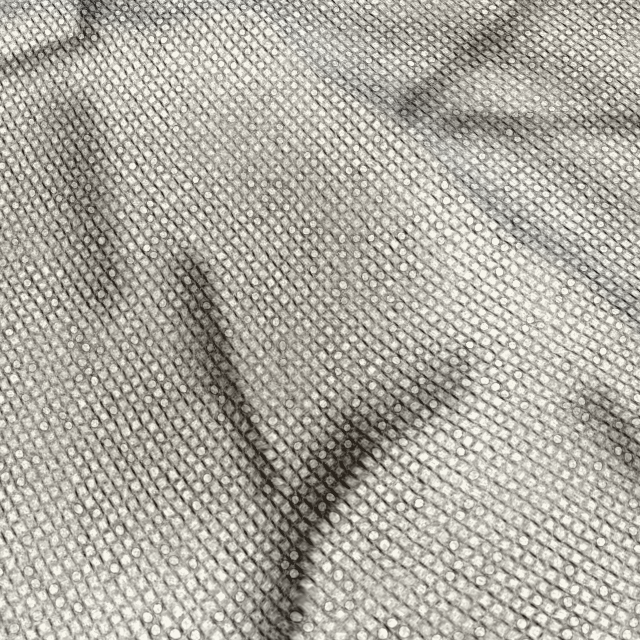
Reproduce this texture procedurally as a WebGL 1 fragment shader.

```glsl
precision highp float;
// Draped pale grey waffle-weave cloth with soft folds and dark slits between pads.

uniform vec2 u_resolution;

#define REPEATS 57.0
#define WEAVE_ANGLE 0.78
#define WEAVE_BEND -0.50
#define PAD_SIZE 0.29
#define PAD_LIFT 0.28
#define SLIT_WIDTH 0.10
#define SLIT_DEPTH 0.66
#define FOLD_DEPTH 0.48
#define FIBRE 0.30
#define BASE_TONE 0.70
#define SHADOW_COLOR vec3(0.26, 0.24, 0.21)
#define LIGHT_COLOR vec3(0.94, 0.93, 0.89)

float hash(vec2 p) {
  return fract(sin(dot(p, vec2(127.1, 311.7))) * 43758.5453);
}

float noise(vec2 p) {
  vec2 i = floor(p), f = fract(p);
  f = f * f * (3.0 - 2.0 * f);
  return mix(mix(hash(i), hash(i + vec2(1, 0)), f.x),
             mix(hash(i + vec2(0, 1)), hash(i + vec2(1, 1)), f.x), f.y);
}

float bell(float x) {
  return exp(-x * x);
}

// Soft crease from a to b, with its own width on the right and left sides.
float crease(vec2 p, vec2 a, vec2 b, float rightWidth, float leftWidth) {
  vec2 pa = p - a, ba = b - a;
  float d = length(pa - ba * clamp(dot(pa, ba) / dot(ba, ba), 0.0, 1.0));
  float side = (ba.x * pa.y - ba.y * pa.x) / length(ba);
  return bell(d / mix(rightWidth, leftWidth, smoothstep(-0.02, 0.02, side)));
}

// Shadow of all the valleys in the cloth.
float foldShadow(vec2 p) {
  // Long crease in the middle
  float middle = max(crease(p, vec2(0.31, 0.57), vec2(0.35, 0.42), 0.05, 0.02),
                     crease(p, vec2(0.35, 0.42), vec2(0.42, 0.25), 0.03, 0.018));
  // Deep fold sweeping to the lower edge
  float sweep = max(0.6 * crease(p, vec2(0.70, 0.39), vec2(0.57, 0.31), 0.06, 0.03),
                max(crease(p, vec2(0.57, 0.31), vec2(0.48, 0.18), 0.055, 0.025),
                    crease(p, vec2(0.48, 0.18), vec2(0.44, -0.02), 0.06, 0.022)));
  // Shallow dip on the left
  float dip = crease(p, vec2(0.12, 0.82), vec2(0.17, 0.56), 0.06, 0.035);
  // Turned hem in the upper left
  float hem = max(crease(p, vec2(-0.02, 0.89), vec2(0.13, 0.94), 0.025, 0.01),
                  crease(p, vec2(0.13, 0.94), vec2(0.135, 1.02), 0.03, 0.01));
  // Gathered folds on the right
  float gather = max(crease(p, vec2(0.64, 0.84), vec2(0.82, 0.99), 0.03, 0.018),
                     crease(p, vec2(0.70, 0.81), vec2(1.02, 0.81), 0.025, 0.012));
  float corner = crease(p, vec2(0.94, 0.37), vec2(1.01, 0.27), 0.04, 0.025);
  return 0.9 * middle + 1.2 * sweep + 0.6 * dip + 0.9 * hem + 0.55 * gather + 0.7 * corner;
}

void main() {
  vec2 uv = gl_FragCoord.xy / u_resolution;
  float aa = 1.2 * REPEATS / min(u_resolution.x, u_resolution.y);

  // Large drape: a broad hill ends at a slanted brow, with ripples behind it
  float brow = 0.96 - 0.85 * max(uv.x - 0.42, 0.0) + 0.015 * sin(uv.x * 22.0);
  float beyond = uv.y - brow;
  float behind = smoothstep(-0.01, 0.03, beyond);
  float fold = foldShadow(uv);
  float valley = behind * exp(-max(beyond, 0.0) / 0.08);
  float crest = bell((beyond + 0.07) / 0.07);
  float ripple = behind * sin(uv.y * 48.0 + uv.x * 20.0 + 5.0 * noise(uv * 4.0));
  float drape = noise(uv * vec2(4.0, 3.0) + 7.0) - 0.5;

  // Weave coordinates bend across the canvas and follow the drape
  vec2 z = uv - 0.5;
  vec2 p = uv + 0.5 * WEAVE_BEND * vec2(-2.0 * z.x * z.y, z.x * z.x - z.y * z.y);
  p += vec2(-0.05, 0.25) * max(beyond, 0.0) + vec2(0.005, -0.003) * fold;
  p += 0.02 * vec2(noise(uv * 3.5), noise(uv * 3.5 + 19.0));
  float c = cos(WEAVE_ANGLE), s = sin(WEAVE_ANGLE);
  vec2 q = REPEATS * vec2(c * p.x - s * p.y, s * p.x + c * p.y);
  q += 0.20 * (vec2(noise(q * 0.9), noise(q * 0.9 + 31.0)) - 0.5);

  vec2 cell = floor(q);
  vec2 f = fract(q) - 0.5;
  vec2 h = fract(q + 0.5) - 0.5;
  float bright = hash(cell);
  float shape = hash(cell + 57.0);
  float patchy = smoothstep(0.15, 0.75, noise(uv * 13.0 + 3.0));

  // Raised pads: mostly squares, some round with a thin outline
  float ringed = smoothstep(0.76, 0.92, shape);
  float d = mix(max(abs(f.x), abs(f.y)), length(f), 0.35 + 0.65 * ringed);
  d -= PAD_SIZE + 0.08 * (shape - 0.5);
  float pad = 1.0 - smoothstep(-0.5 * aa - 0.03, 0.5 * aa + 0.03, d);
  float outline = bell((d - 0.05) / 0.06) * ringed;

  // Tilted dark slits between pads, nearly joined along one thread direction
  float longVary = hash(floor(q + vec2(0.0, 0.5)) + 5.0);
  float shortVary = hash(floor(q + vec2(0.5, 0.0)) + 11.0);
  float longSlit = bell(f.x / 0.46) * bell((h.y + 0.12 * f.x) / SLIT_WIDTH);
  float shortSlit = bell(f.y / 0.30) * bell((h.x - 0.15 * f.y) / SLIT_WIDTH);
  float slit = longSlit * (0.6 + 0.6 * longVary) + 0.65 * shortSlit * shortVary;

  // Fine twisted fibre
  float fibre = noise(q * vec2(5.0, 8.0)) + noise(q * vec2(9.0, 6.0) + 40.0) - 1.0;

  float tone = BASE_TONE + PAD_LIFT * pad * (0.65 + 0.5 * bright) * mix(0.75, 1.1, patchy);
  tone -= SLIT_DEPTH * slit * mix(0.7, 1.1, patchy) + 0.25 * outline;
  tone += FIBRE * fibre + 0.26 * drape + 0.08 * crest + 0.08 * ripple;
  tone -= FOLD_DEPTH * fold + 0.18 * valley;

  vec3 color = mix(SHADOW_COLOR, LIGHT_COLOR, clamp(tone, -0.15, 1.05));
  color += vec3(-0.012, 0.0, 0.018) * (valley + 0.5 * drape);
  gl_FragColor = vec4(clamp(color, 0.0, 1.0), 1.0);
}
```
